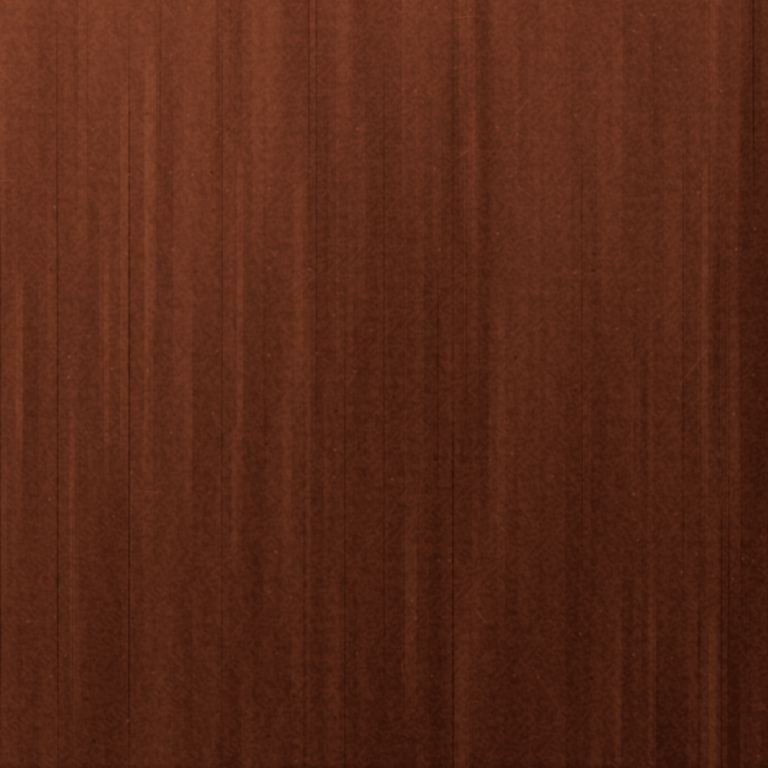
Reproduce this texture procedurally as a WebGL 1 fragment shader.

```glsl
precision highp float;
// Dark red-brown wood panel with vertical streaks, lit from the upper left.
// A light gradient, layered column noise, sparse crisp bars and seams, fine
// grain, specks and scratches add up to one tone that picks the wood colour.
uniform vec2 u_resolution;

const vec3 DARK_WOOD = vec3(0.25, 0.10, 0.05);
const vec3 LIGHT_WOOD = vec3(0.49, 0.25, 0.16);
const int BAR_COUNT = 30;
const int SCRATCH_COUNT = 24;

float hash(vec2 p) {
  return fract(sin(dot(p, vec2(127.1, 311.7))) * 43758.5453);
}

float valueNoise(vec2 p) {
  vec2 cell = floor(p);
  vec2 f = fract(p);
  f = f * f * (3.0 - 2.0 * f);
  float low = mix(hash(cell), hash(cell + vec2(1.0, 0.0)), f.x);
  float high = mix(hash(cell + vec2(0.0, 1.0)), hash(cell + vec2(1.0, 1.0)), f.x);
  return mix(low, high, f.y);
}

// Noise that varies only along the height of one column.
float columnTone(float column, float y, float stretch, float seed) {
  float t = y * stretch + hash(vec2(column, seed)) * 20.0;
  float below = hash(vec2(column + seed, floor(t)));
  float above = hash(vec2(column + seed, floor(t) + 1.0));
  return mix(below, above, smoothstep(0.1, 0.9, fract(t))) - 0.5;
}

// Columns of uneven width with crisp sides and fading ends.
float streaks(vec2 p, float count, float stretch, float softness, float seed) {
  float u = p.x * count + 1.6 * valueNoise(vec2(p.x * count * 0.45, seed));
  float column = floor(u);
  float blend = smoothstep(1.0 - min(softness * count, 1.0), 1.0, fract(u));
  return mix(columnTone(column, p.y, stretch, seed),
             columnTone(column + 1.0, p.y, stretch, seed), blend);
}

// Scattered upright bars: sharp sides, soft ends, uneven strength.
float bars(vec2 p, vec2 widthRange, vec2 lengthRange, float seed) {
  float sum = 0.0;
  for (int i = 0; i < BAR_COUNT; i++) {
    float id = float(i) + seed;
    float pick = hash(vec2(id, 2.6));
    float halfWidth = mix(widthRange.x, widthRange.y, pick * pick);
    float halfLength = 0.5 * mix(lengthRange.x, lengthRange.y, hash(vec2(id, 5.3)));
    vec2 center = vec2(hash(vec2(id, 3.1)), 1.1 * hash(vec2(id, 7.9)));
    vec2 d = abs(p - center);
    float side = 1.0 - smoothstep(halfWidth - 0.0008, halfWidth + 0.0012, d.x);
    float ends = 1.0 - smoothstep(0.5 * halfLength, halfLength, d.y);
    sum += side * ends * mix(0.4, 1.0, hash(vec2(id, 8.7)));
  }
  return min(sum, 1.3);
}

// Sparse small pale or dark dots.
float specks(vec2 p, float cells, float radius) {
  vec2 cell = floor(p * cells);
  vec2 center = 0.25 + 0.5 * vec2(hash(cell + 2.3), hash(cell + 5.9));
  float dist = length(fract(p * cells) - center) / cells;
  float chosen = step(0.88, hash(cell + 9.4));
  float shade = hash(cell + 4.6) < 0.75 ? 1.0 : -0.8;
  return chosen * shade * (1.0 - smoothstep(0.2 * radius, radius, dist));
}

float segmentDistance(vec2 p, vec2 a, vec2 along) {
  vec2 d = p - a;
  return length(d - along * clamp(dot(d, along) / dot(along, along), 0.0, 1.0));
}

float scratches(vec2 p, float halfWidth) {
  float sum = 0.0;
  for (int i = 0; i < SCRATCH_COUNT; i++) {
    float id = float(i);
    vec2 start = vec2(hash(vec2(id, 1.7)), hash(vec2(id, 6.2)));
    float angle = 6.2832 * hash(vec2(id, 4.4));
    float size = mix(0.01, 0.06, hash(vec2(id, 9.8)));
    float dist = segmentDistance(p, start, size * vec2(cos(angle), sin(angle)));
    sum += valueNoise(p * 70.0 + id) * (1.0 - smoothstep(0.0, halfWidth, dist));
  }
  return sum;
}

// Two turned noise layers, so that no grid shows.
float grain(vec2 p) {
  vec2 turned = vec2(0.8 * p.x - 0.6 * p.y, 0.6 * p.x + 0.8 * p.y);
  return valueNoise(turned * 290.0 + 400.0) + 0.6 * valueNoise(p.yx * 173.0) - 0.8;
}

// Bright upper left, dim floor, shaded right edge.
float lighting(vec2 p) {
  float fromRight = 1.0 - p.x;
  float light = 0.36 * p.y + 0.30 * p.y * p.y + 0.34 * fromRight * fromRight;
  light -= 0.28 * smoothstep(0.90, 1.0, p.x) * (0.3 + 0.7 * p.y);
  return light - 0.10 * (1.0 - smoothstep(0.0, 0.008, p.y));
}

void main() {
  vec2 p = gl_FragCoord.xy / u_resolution;

  float tone = lighting(p);
  tone += 0.10 * streaks(p, 13.0, 2.2, 0.010, 11.0);
  tone += 0.23 * streaks(p, 34.0, 3.0, 0.003, 23.0);
  tone += 0.16 * streaks(p, 75.0, 3.6, 0.003, 37.0);
  tone += 0.07 * streaks(p, 150.0, 5.0, 0.003, 51.0);
  tone += 0.21 * bars(p, vec2(0.0025, 0.015), vec2(0.2, 0.7), 60.0);
  tone -= 0.24 * bars(p, vec2(0.0008, 0.0022), vec2(0.3, 1.3), 140.0);

  // Surface detail
  tone += 0.26 * grain(p);
  tone += 0.32 * specks(p, 38.0, 0.0035) + 0.26 * scratches(p, 0.0024);

  vec3 color = mix(DARK_WOOD, LIGHT_WOOD, clamp(tone, -0.2, 1.25));
  gl_FragColor = vec4(color, 1.0);
}
```
